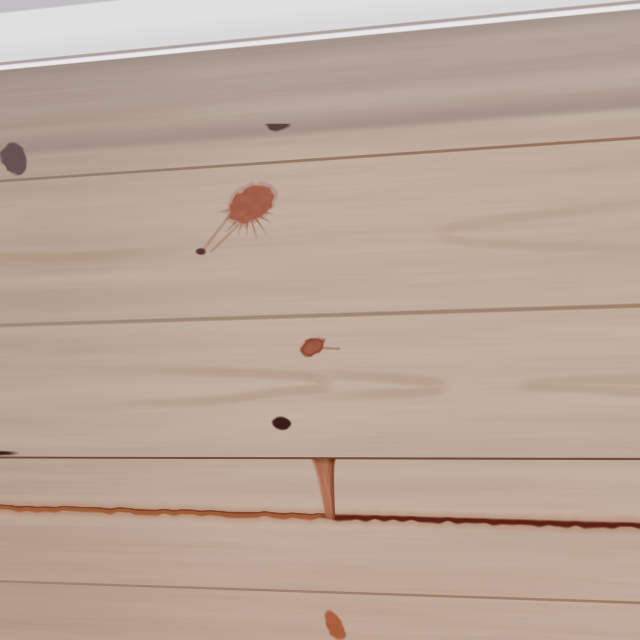
A three.js fragment shader for this texture:

```glsl
// Pale pine boards under a white moulding, with knots, flame grain and a split.
// A fan-shaped warp straightens the boards, so seams become constant heights;
// stretched value noise gives the grain, and rotated ellipses give the knots.
varying vec2 vUv;

float hash(vec2 p) {
  return fract(sin(dot(p, vec2(127.1, 311.7))) * 43758.5453);
}

float noise(vec2 p) {
  vec2 i = floor(p), f = fract(p);
  f = f * f * (3.0 - 2.0 * f);
  return mix(mix(hash(i), hash(i + vec2(1.0, 0.0)), f.x),
             mix(hash(i + vec2(0.0, 1.0)), hash(i + 1.0), f.x), f.y);
}

float fbm(vec2 p) {
  float sum = 0.0, gain = 0.5;
  for (int i = 0; i < 4; i++) {
    sum += gain * noise(p);
    p = p * 2.1 + 7.3;
    gain *= 0.5;
  }
  return sum;
}

// Soft line of half width w at distance d
float line(float d, float w) {
  return 1.0 - smoothstep(w * 0.4, w * 1.6, abs(d));
}

float segment(vec2 p, vec2 a, vec2 b, float w) {
  vec2 ab = b - a;
  float t = clamp(dot(p - a, ab) / dot(ab, ab), 0.0, 1.0);
  return line(length(p - a - ab * t), w);
}

vec2 rotate(vec2 p, float a) {
  return vec2(cos(a) * p.x + sin(a) * p.y, cos(a) * p.y - sin(a) * p.x);
}

// Coverage of a slightly irregular ellipse
float knot(vec2 p, vec2 center, vec2 radius, float angle) {
  float d = length(rotate(p - center, angle) / radius) - 1.0;
  d += 0.25 * (noise(p * 130.0) - 0.5);
  float soft = 0.0022 / min(radius.x, radius.y);
  return 1.0 - smoothstep(-soft, soft, d);
}

// Flame-shaped grain line, opening from its tip toward dir
float flame(vec2 p, vec2 tip, float dir, float spread, float reach) {
  float along = (p.x - tip.x) * dir;
  float offset = abs(p.y - tip.y) - spread * sqrt(max(along, 0.0));
  return line(offset, 0.007) * smoothstep(-0.01, 0.02, along)
       * (1.0 - smoothstep(reach * 0.3, reach, along));
}

// Fine rays fanning out below a knot
float rays(vec2 p, vec2 center) {
  vec2 q = p - center;
  float a = atan(q.y, q.x), r = length(q);
  float reach = 0.046 + 0.016 * noise(vec2(a * 7.0, 3.0));
  float spokes = smoothstep(0.35, 0.95, sin(a * 19.0 + 2.0 * noise(p * 40.0)));
  return spokes * (1.0 - smoothstep(0.02, reach, r)) * smoothstep(0.01, -0.012, q.y);
}

vec3 wood(vec2 p, float v) {
  float board = step(0.075, v) + step(0.193, v) + step(0.284, v) + step(0.507, v) + step(0.751, v);
  vec3 col = mix(vec3(0.745, 0.655, 0.595), vec3(0.75, 0.68, 0.625), smoothstep(0.05, 0.4, v));
  col = mix(col, vec3(0.695, 0.63, 0.595), smoothstep(0.72, 0.92, v));
  col -= vec3(0.03, 0.035, 0.035) * (1.0 - smoothstep(0.0, 0.45, p.x));
  col += (hash(vec2(board, 4.0)) - 0.5) * 0.012;
  float broad = fbm(vec2(p.x * 2.0, v * 38.0) + board * 13.0);
  float fine = noise(vec2(p.x * 9.0, v * 240.0 + 3.0 * broad));
  col += vec3(0.055, 0.07, 0.075) * (broad - 0.48) + 0.014 * (fine - 0.5);
  // Flame grain and tan streaks
  vec2 q = vec2(p.x, v + 0.012 * (noise(vec2(p.x * 9.0, v * 16.0)) - 0.5));
  float streak = flame(q, vec2(0.52, 0.398), -1.0, 0.05, 0.45)
    + flame(q, vec2(0.70, 0.398), -1.0, 0.038, 0.28)
    + 0.8 * flame(q, vec2(0.81, 0.395), 1.0, 0.02, 0.7)
    + 0.6 * flame(q, vec2(0.68, 0.625), 1.0, 0.06, 0.6)
    + line(q.y - 0.621, 0.009) * (1.0 - smoothstep(0.15, 0.31, p.x));
  return mix(col, vec3(0.67, 0.54, 0.46), 0.38 * clamp(streak, 0.0, 1.0));
}

vec3 addSeams(vec3 col, vec2 p, float v) {
  vec3 tan1 = mix(vec3(0.55, 0.44, 0.40), vec3(0.54, 0.36, 0.25), p.x);
  float shade = smoothstep(0.787, 0.80, v) * (1.0 - smoothstep(0.80, 0.835, v));
  col = mix(col, vec3(0.59, 0.51, 0.49), 0.55 * shade);
  col = mix(col, tan1, 0.75 * line(v - 0.751, 0.0022));
  col = mix(col, tan1, 0.55 * line(v - 0.507, 0.003));
  col = mix(col, vec3(0.40, 0.24, 0.17), 0.85 * line(v - 0.284, 0.0016));
  col = mix(col, tan1, 0.6 * line(v - 0.075, 0.0019));
  // Split: tan on the left, dark red on the right
  float rough = noise(vec2(p.x * 70.0, 2.0));
  float d = v - 0.193 + 0.012 * (p.x - 0.5) + 0.003 * (rough - 0.5);
  float dark = smoothstep(0.49, 0.53, p.x);
  col = mix(col, vec3(0.67, 0.47, 0.35), 0.4 * line(d, 0.010));
  col = mix(col, mix(vec3(0.62, 0.36, 0.22), vec3(0.36, 0.13, 0.07), dark), line(d, 0.0028 + 0.002 * rough));
  return mix(col, vec3(0.42, 0.19, 0.11), 0.7 * (1.0 - dark) * line(d - 0.0035, 0.0012));
}

vec3 addKnots(vec3 col, vec2 p) {
  vec3 red = vec3(0.61, 0.35, 0.27) + 0.09 * (fbm(p * 90.0) - 0.5);
  vec3 black = vec3(0.22, 0.11, 0.09), plum = vec3(0.41, 0.32, 0.33);
  vec2 big = vec2(0.392, 0.681);
  float trail = segment(p, vec2(0.36, 0.665), vec2(0.318, 0.61), 0.0025)
    + segment(p, vec2(0.372, 0.648), vec2(0.33, 0.607), 0.002);
  col = mix(col, red, 0.3 * trail + 0.7 * rays(p, big - vec2(0.004, 0.004)));
  col = mix(col, red, 0.25 * knot(p, big, vec2(0.046, 0.030), 0.6));
  col = mix(col, red + 0.03, knot(p, big, vec2(0.037, 0.025), 0.6));
  col = mix(col, black + 0.1, knot(p, vec2(0.314, 0.607), vec2(0.007, 0.005), 0.0));
  col = mix(col, red, 0.45 * segment(p, vec2(0.49, 0.457), vec2(0.53, 0.455), 0.002));
  col = mix(col, red - vec3(0.06, 0.08, 0.09), knot(p, vec2(0.488, 0.458), vec2(0.020, 0.013), 0.55));
  col = mix(col, red, knot(p, vec2(0.488, 0.458), vec2(0.015, 0.009), 0.55));
  col = mix(col, black, knot(p, vec2(0.440, 0.339), vec2(0.014, 0.010), -0.2));
  col = mix(col, black, knot(p, vec2(0.005, 0.292), vec2(0.018, 0.003), 0.0));
  col = mix(col, plum, knot(p, vec2(0.022, 0.751), vec2(0.025, 0.019), -1.2));
  float lower = 1.0 - smoothstep(0.805, 0.808, p.y);
  col = mix(col, plum - 0.07, lower * knot(p, vec2(0.435, 0.806), vec2(0.018, 0.010), 0.05));
  col = mix(col, red + vec3(0.05, 0.02, -0.03), knot(p, vec2(0.523, 0.022), vec2(0.026, 0.012), -1.1));
  // Branch cut lengthwise, tapering from the seam to the split
  float t = clamp((0.284 - p.y) / 0.092, 0.0, 1.0);
  float x = (p.x - mix(0.505, 0.516, t)) / mix(0.021, 0.008, sqrt(t));
  float inside = smoothstep(0.184, 0.194, p.y) * (1.0 - smoothstep(0.282, 0.285, p.y));
  inside *= smoothstep(-1.15, -0.6, x) * (1.0 - smoothstep(0.85, 1.1, x));
  vec3 bark = mix(vec3(0.68, 0.43, 0.31), vec3(0.50, 0.25, 0.16), smoothstep(0.2, 0.9, x));
  bark -= 0.16 * smoothstep(0.272, 0.284, p.y) + 0.08 * (noise(vec2(x * 5.0, p.y * 60.0)) - 0.5);
  return mix(col, bark, 0.9 * inside);
}

vec3 addMoulding(vec3 col, vec2 p, float v) {
  vec3 white = vec3(0.85, 0.845, 0.85) + 0.03 * smoothstep(0.95, 1.0, v);
  white = mix(white, vec3(0.91, 0.90, 0.90), line(v - 0.942, 0.003));
  white = mix(white, vec3(0.64, 0.58, 0.57), 0.8 * line(v - 0.949, 0.0024));
  white = mix(white, vec3(0.76, 0.75, 0.76), smoothstep(1.032, 1.037, v));
  col *= 1.0 - 0.07 * smoothstep(0.915, 0.938, v);
  return mix(col, white, smoothstep(0.9365, 0.9395, v));
}

void main() {
  // Height on the straightened boards, whose slope grows with height
  float x = vUv.x - 0.5;
  float v = (vUv.y + 0.045 * x) / (1.0 + 0.15 * x);
  vec3 col = addSeams(wood(vUv, v), vUv, v);
  col = addKnots(col, vUv);
  gl_FragColor = vec4(addMoulding(col, vUv, v), 1.0);
}
```
